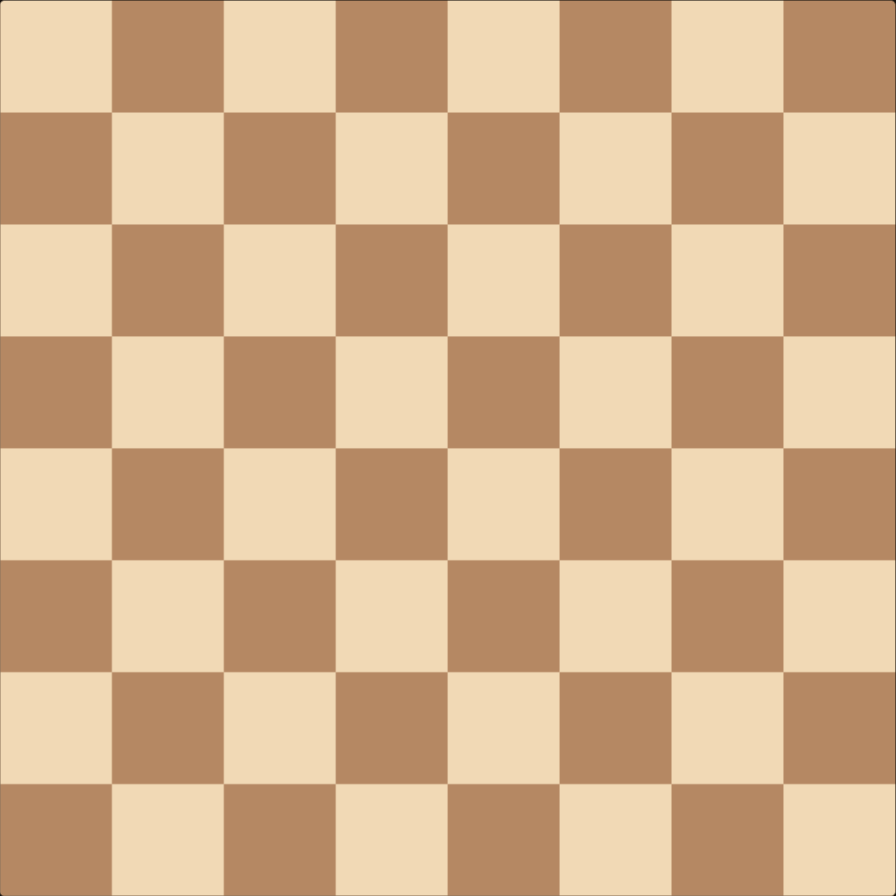
Give the GLSL for this pattern, as a three.js fragment shader.

```glsl
// Flat two-tone checkerboard, eight squares across and eight up, on a dark ground.
// Softened signs of a triangle wave per axis pick the tone of each square; a rounded
// box trims the board, leaving a hairline that forms one thin joint between tiles.

varying vec2 vUv;

const float SQUARES = 8.0;          // squares per side, even so that it tiles
const float BOARD_SIZE = 0.9993;    // the rest is the joint at the right and top
const float CORNER_RADIUS = 0.005;  // rounding of the board corners
const float EDGE_SOFT = 0.00095;    // half width of the edge blend, in canvas units
const vec3 LIGHT_TONE = vec3(0.945, 0.851, 0.710);
const vec3 DARK_TONE = vec3(0.710, 0.533, 0.388);
const vec3 GROUND_TONE = vec3(0.10, 0.08, 0.06);

// Signed distance to the nearest square edge: positive in even squares
vec2 edgeDistance(vec2 p) {
  float pairs = 0.5 * SQUARES / BOARD_SIZE;
  return (0.25 - abs(fract(p * pairs + 0.25) - 0.5)) / pairs;
}

// Signed distance to a rounded box centred on the origin: negative inside
float roundedBox(vec2 p, float halfSize, float radius) {
  vec2 q = abs(p) - halfSize + radius;
  return length(max(q, 0.0)) + min(max(q.x, q.y), 0.0) - radius;
}

void main() {
  // Matching signs make a dark square, with one in the lower left corner
  float halfBoard = 0.5 * BOARD_SIZE;
  vec2 onBoard = min(vUv, BOARD_SIZE - EDGE_SOFT);
  vec2 side = clamp(edgeDistance(onBoard) / EDGE_SOFT, -1.0, 1.0);
  float dark = 0.5 + 0.5 * side.x * side.y;
  vec3 color = mix(LIGHT_TONE, DARK_TONE, dark);

  // Ground in the joint and behind the rounded corners
  float outside = roundedBox(vUv - halfBoard, halfBoard, CORNER_RADIUS);
  float ground = clamp(0.5 + 0.5 * outside / EDGE_SOFT, 0.0, 1.0);
  gl_FragColor = vec4(mix(color, GROUND_TONE, ground), 1.0);
}
```
